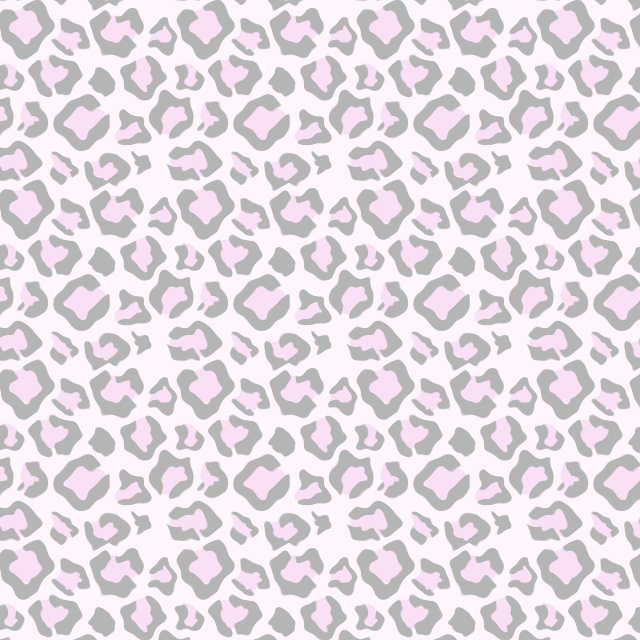
A Shadertoy shader for this pattern:

```glsl
// Repeating leopard print: grey broken rosettes with pink centres on pale pink.

const float TAU = 6.2831853;
const float TILE = 4.0;               // cells along one side of the repeat
const float CELLS_PER_CANVAS = 14.22;
const float HALF_GAP = 0.085;         // half of the space between spots

const vec3 BACKGROUND = vec3(1.0, 0.965, 0.992);
const vec3 PINK = vec3(0.98, 0.88, 0.96);
const vec3 GREY = vec3(0.71);

vec2 hash2(vec2 cell, float seed) {
    vec2 n = vec2(dot(cell, vec2(127.1, 311.7)), dot(cell, vec2(269.5, 183.3)));
    return fract(sin(n + seed * 17.3) * 4375.85);
}

float smoothMin(float a, float b, float k) {
    float h = max(k - abs(a - b), 0.0) / k;
    return min(a, b) - 0.25 * h * h * k;
}

float smoothMax(float a, float b, float k) {
    return -smoothMin(-a, -b, k);
}

vec2 rotate(vec2 p, float angle) {
    float c = cos(angle), s = sin(angle);
    return vec2(c * p.x + s * p.y, c * p.y - s * p.x);
}

// Layered sines that repeat with the tile and make outlines lumpy.
vec2 warp(vec2 p) {
    vec2 t = p * TAU / TILE;
    vec2 broad = vec2(sin(dot(t, vec2(2, 5)) + 0.7), sin(dot(t, vec2(5, -3)) + 2.1));
    vec2 fine = vec2(sin(dot(t, vec2(-4, 8)) + 4.0), sin(dot(t, vec2(7, 5)) + 1.3));
    return p + 0.05 * broad + 0.022 * fine;
}

// Centre (xy) and relative size (z) of the spot in a cell of the brick layout.
vec3 spotInCell(vec2 cell) {
    vec2 id = mod(cell, TILE);
    float size = mod((id.x + TILE * id.y) * 7.0 + 3.0, 16.0) / 15.0;
    vec2 brick = vec2(0.25 + 0.5 * mod(id.y, 2.0), 0.5);
    return vec3(cell + brick + 0.4 * (hash2(id, 1.0) - 0.5), size);
}

float spotWeight(float size) {
    return 0.4 * size;
}

// Cell that owns p, with larger spots claiming more room.
vec2 owningCell(vec2 p) {
    vec2 owner = floor(p);
    float nearest = 1e5;
    for (int j = -2; j <= 2; j++)
    for (int i = -2; i <= 2; i++) {
        vec2 cell = floor(p) + vec2(i, j);
        vec3 spot = spotInCell(cell);
        vec2 d = p - spot.xy;
        float power = dot(d, d) - spotWeight(spot.z);
        if (power < nearest) { nearest = power; owner = cell; }
    }
    return owner;
}

// Rounded distance from p to the border shared with the neighbours.
float borderDistance(vec2 p, vec2 owner) {
    vec3 own = spotInCell(owner);
    float border = 2.0;
    for (int j = -2; j <= 2; j++)
    for (int i = -2; i <= 2; i++) {
        vec2 cell = floor(p) + vec2(i, j);
        if (cell == owner) continue;
        vec3 other = spotInCell(cell);
        vec2 across = other.xy - own.xy;
        float plane = dot(0.5 * (own.xy + other.xy) - p, across)
                    + 0.5 * (spotWeight(own.z) - spotWeight(other.z));
        border = smoothMin(border, plane / length(across), 0.2);
    }
    return border;
}

// Channel from the spot centre outwards along +x; positive inside.
float channel(vec2 p, float halfWidth) {
    return halfWidth - length(vec2(min(p.x, 0.0), p.y));
}

// Signed depths, positive inside: x is the grey ring, y the pink centre.
vec2 rosette(vec2 p) {
    vec2 cell = owningCell(p);
    vec3 spot = spotInCell(cell);
    vec2 q = p - spot.xy;
    vec2 id = mod(cell, TILE);
    vec2 turn = TAU * hash2(id, 2.0);
    vec2 vary = hash2(id, 3.0);
    float r = length(q), angle = atan(q.y, q.x);

    float outer = smoothMin(borderDistance(p, cell) - HALF_GAP, mix(0.27, 0.7, spot.z) - r, 0.1);
    outer += 0.028 * sin(5.0 * angle + turn.y);

    float holeRadius = mix(0.13, 0.25, spot.z);
    float hole = mix(outer - 0.2, holeRadius - r, 0.5) + 0.03 * sin(4.0 * angle + turn.x);
    vec2 open = rotate(q, turn.x);
    hole = smoothMax(hole, channel(open, mix(0.08, 0.14, vary.x)), 0.06);
    if (vary.y > 0.5) hole = smoothMax(hole, channel(rotate(open, 2.3), 0.05), 0.06);
    if (spot.z < 0.1) hole = -1.0;    // the smallest spots stay solid

    float pink = smoothMin(outer - 0.025, holeRadius + 0.17 - length(open - vec2(0.08, 0.0)), 0.05);
    return vec2(smoothMin(outer, -hole, 0.08), pink);
}

void mainImage(out vec4 fragColor, in vec2 fragCoord) {
    vec2 p = fragCoord / iResolution.y * CELLS_PER_CANVAS;
    float edge = 0.75 * CELLS_PER_CANVAS / iResolution.y;
    vec2 cover = smoothstep(-edge, edge, rosette(warp(p)));
    vec3 color = mix(BACKGROUND, PINK, cover.y);
    fragColor = vec4(mix(color, GREY, cover.x), 1.0);
}
```
